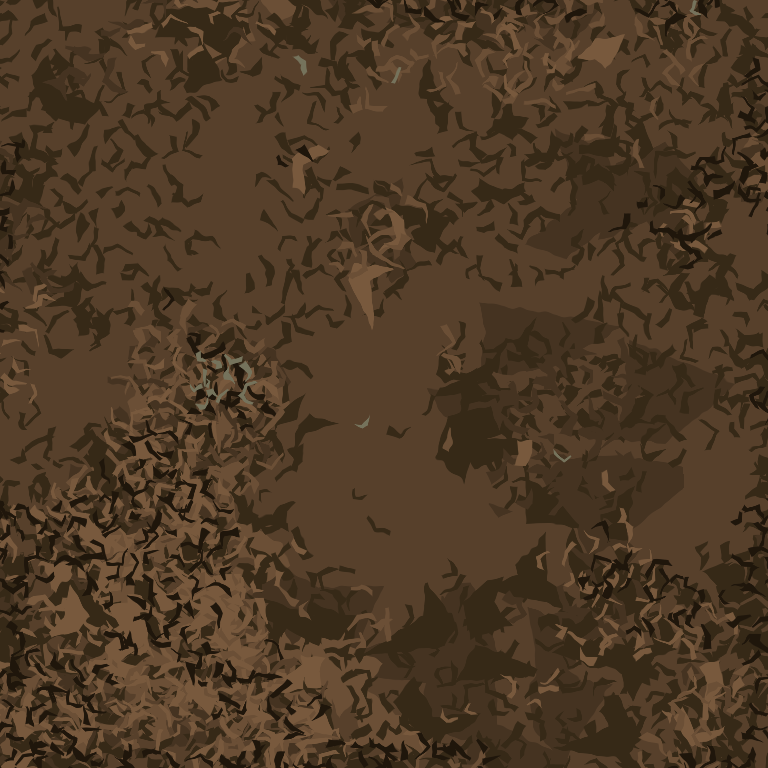
Give the GLSL for this pattern, as a Shadertoy shader.

```glsl
// Bark-like litter: flat angular brown shards heaped in clusters over plain soil.
// Each layer scatters tapered, kinked slivers on a jittered grid; a shared
// noise field decides where the layers gather and where the ground stays bare.

const vec3 SOIL  = vec3(0.34, 0.25, 0.17);
const vec3 OLIVE = vec3(0.27, 0.20, 0.13);
const vec3 DARK  = vec3(0.21, 0.16, 0.09);
const vec3 TAN   = vec3(0.42, 0.31, 0.21);
const vec3 LIGHT = vec3(0.47, 0.35, 0.24);
const vec3 BLACK = vec3(0.12, 0.085, 0.045);
const vec3 FLECK = vec3(0.46, 0.45, 0.36);

// Four random values from a cell and a seed, without sine
vec4 hash4(vec2 cell, float seed) {
    vec4 q = fract(vec4(cell.xyx, seed + cell.y) * vec4(0.1031, 0.1030, 0.0973, 0.1099)
                   + seed * 0.137);
    q += dot(q, q.wzxy + 33.33);
    return fract((q.xxyz + q.yzzw) * q.zywx);
}

float valueNoise(vec2 p, float seed) {
    vec2 i = floor(p), f = fract(p);
    f = f * f * (3.0 - 2.0 * f);
    float bottom = mix(hash4(i, seed).x, hash4(i + vec2(1, 0), seed).x, f.x);
    float top = mix(hash4(i + vec2(0, 1), seed).x, hash4(i + vec2(1, 1), seed).x, f.x);
    return mix(bottom, top, f.y);
}

float clusterField(vec2 p, float seed) {
    return 0.6 * valueNoise(p * 4.0, seed) + 0.4 * valueNoise(p * 10.0, seed + 5.0);
}

// Chance of a shard at p: shared clusters, layer variation and a border boost
float density(vec2 p, vec2 extent, float seed, float threshold, float borderBoost) {
    vec2 toBorder = min(p, extent - p);
    float border = 1.0 - smoothstep(0.0, 0.06, min(toBorder.x, toBorder.y));
    float field = mix(clusterField(p, 3.0), clusterField(p, seed), 0.5);
    field += 0.1 * (0.5 - p.x / extent.x) + borderBoost * border;
    return smoothstep(threshold - 0.06, threshold + 0.06, field);
}

// Tapered bar with a kink in the middle and slanted ends
float shardDistance(vec2 p, float halfLength, float halfWidth, float taper, float bend) {
    p.y += bend * (abs(p.x) - 0.5 * halfLength);
    float width = halfWidth * (1.0 + taper * p.x / halfLength);
    return max(abs(p.x + 0.5 * taper * p.y) - halfLength, abs(p.y) - width);
}

// Coverage of one layer of shards; halfWidth is in units of a grid cell
float shards(vec2 p, vec2 extent, float cells, float halfWidth, float seed,
             float threshold, float borderBoost) {
    vec2 g = p * cells, home = floor(g);
    float nearest = 1.0;
    for (int y = -1; y <= 1; y++)
    for (int x = -1; x <= 1; x++) {
        vec2 cell = home + vec2(x, y);
        vec4 place = hash4(cell, seed);
        vec4 form = hash4(cell, seed + 17.0);
        vec2 centre = cell + place.xy;
        if (place.w > density(centre / cells, extent, seed, threshold, borderBoost)) continue;
        float angle = 6.2832 * place.z;
        vec2 axis = vec2(cos(angle), sin(angle)), d = g - centre;
        vec2 local = vec2(dot(d, axis), axis.x * d.y - axis.y * d.x);
        float size = mix(0.3, 0.72, form.x);
        float width = halfWidth * mix(0.55, 1.1, form.y);
        float taper = mix(-0.95, 0.95, form.z);
        float bend = mix(-0.9, 0.9, form.w);
        nearest = min(nearest, shardDistance(local, size, width, taper, bend));
    }
    float pixel = cells / iResolution.y;
    return 1.0 - smoothstep(-0.6 * pixel, 0.6 * pixel, nearest);
}

void mainImage(out vec4 fragColor, in vec2 fragCoord) {
    vec2 p = fragCoord / iResolution.y;
    vec2 extent = iResolution.xy / iResolution.y;

    // Slightly ragged outlines
    p += 0.005 * (vec2(valueNoise(p * 90.0, 71.0), valueNoise(p * 90.0, 83.0)) - 0.5);

    // Broad patches on the soil
    vec3 color = SOIL;
    color = mix(color, OLIVE, shards(p, extent, 9.0, 0.45, 11.0, 0.54, 0.0));
    color = mix(color, TAN, shards(p, extent, 10.0, 0.42, 23.0, 0.57, 0.0));

    // Dark litter, from wide pieces to slivers
    color = mix(color, DARK, shards(p, extent, 13.0, 0.30, 31.0, 0.55, 0.0));
    color = mix(color, DARK, shards(p, extent, 24.0, 0.21, 37.0, 0.47, 0.05));
    color = mix(color, DARK, shards(p, extent, 34.0, 0.15, 41.0, 0.47, 0.08));

    // Soil and pale chips lying on top
    color = mix(color, SOIL, shards(p, extent, 30.0, 0.13, 47.0, 0.54, 0.0));
    color = mix(color, OLIVE, shards(p, extent, 28.0, 0.16, 53.0, 0.58, 0.0));
    color = mix(color, LIGHT, shards(p, extent, 18.0, 0.24, 59.0, 0.62, -0.1));
    color = mix(color, TAN, shards(p, extent, 34.0, 0.14, 61.0, 0.56, 0.0));
    color = mix(color, LIGHT, shards(p, extent, 38.0, 0.14, 67.0, 0.57, -0.1));

    // Black ticks in tight knots and along the border, then rare grey flecks
    color = mix(color, BLACK, shards(p, extent, 42.0, 0.15, 73.0, 0.61, 0.16));
    color = mix(color, FLECK, shards(p, extent, 52.0, 0.16, 79.0, 0.76, 0.0));

    fragColor = vec4(color, 1.0);
}
```
